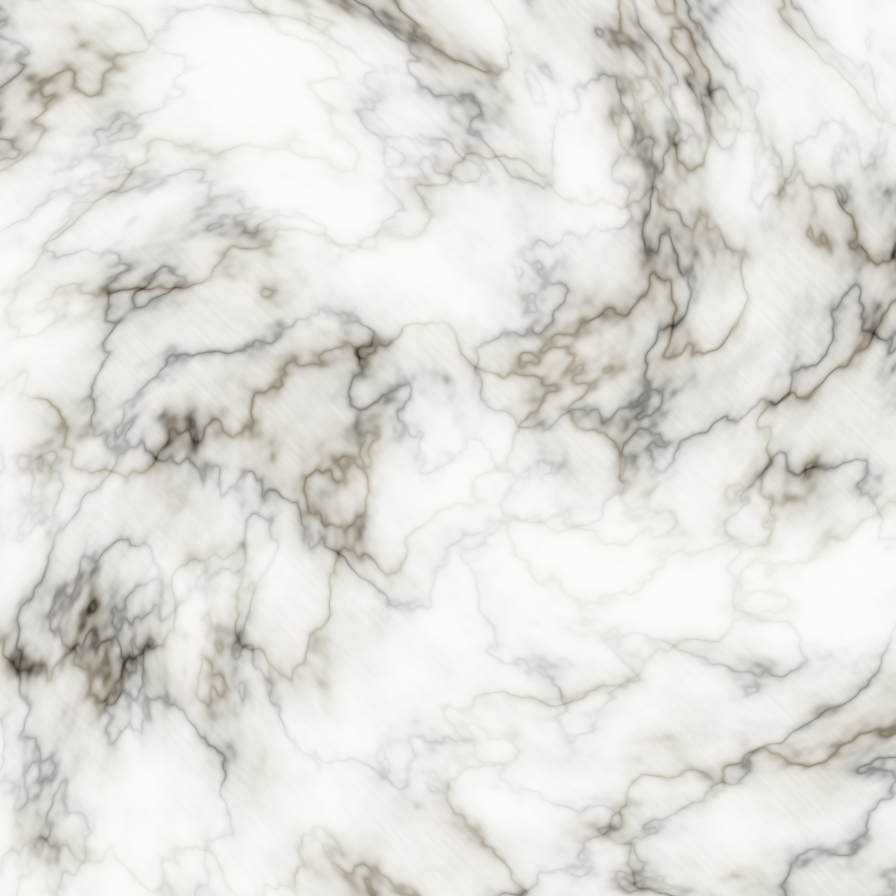
This texture is drawn by a three.js fragment shader. Its source:

```glsl
// White marble with soft grey clouds and thin warm and cool branching veins.
#define VEIN_SCALE 4.9
#define CLUSTER_SCALE 4.0
#define TWIST 0.75
#define CORE_SHARPNESS 34.0
#define HALO_SHARPNESS 9.5
#define CORE_DEPTH 0.32
#define HALO_DEPTH 0.22
#define CLOUD_DEPTH 0.07
#define KNOT_DEPTH 3.2
#define STREAK_DEPTH 0.028

varying vec2 vUv;

const vec3 STONE = vec3(0.988, 0.986, 0.976);
// Absorption per channel: larger values darken that channel more.
const vec3 WARM_STAIN = vec3(0.90, 1.0, 1.22);
const vec3 COOL_STAIN = vec3(0.99, 1.0, 1.0);
const vec3 CLOUD_STAIN = vec3(0.93, 1.0, 1.13);

vec2 gradientAt(vec2 cell) {
  float angle = 6.2832 * fract(sin(dot(cell, vec2(127.1, 311.7))) * 43758.5);
  return vec2(cos(angle), sin(angle));
}

float gradientNoise(vec2 p) {
  vec2 i = floor(p);
  vec2 f = p - i;
  vec2 u = f * f * f * (f * (f * 6.0 - 15.0) + 10.0);
  vec2 e = vec2(1.0, 0.0);
  float a = dot(gradientAt(i), f);
  float b = dot(gradientAt(i + e.xy), f - e.xy);
  float c = dot(gradientAt(i + e.yx), f - e.yx);
  float d = dot(gradientAt(i + e.xx), f - e.xx);
  return mix(mix(a, b, u.x), mix(c, d, u.x), u.y);
}

mat2 rotation(float angle) {
  float c = cos(angle);
  float s = sin(angle);
  return mat2(c, s, -s, c);
}

float fbm(vec2 p) {
  mat2 turn = rotation(0.6);
  float sum = 0.0;
  float amplitude = 1.0;
  for (int i = 0; i < 5; i++) {
    sum += amplitude * gradientNoise(p);
    p = turn * p * 2.03 + 17.3;
    amplitude *= 0.5;
  }
  return sum;
}

// Swirl about the centre, then bend with layered sines.
vec2 flow(vec2 uv) {
  vec2 p = uv - 0.5;
  p = rotation(TWIST * exp(-6.0 * dot(p, p))) * p;
  p += 0.015 * sin(p.yx * 11.0 + vec2(0.7, 2.1));
  p += 0.005 * sin(p.yx * 31.0 + vec2(4.0, 1.3));
  return p;
}

// Dark core with a wide soft halo along the zero contour of the noise.
float vein(vec2 p) {
  float n = fbm(p);
  float d = sqrt(n * n + 0.00002);
  return CORE_DEPTH * exp(-d * CORE_SHARPNESS) + HALO_DEPTH * exp(-d * HALO_SHARPNESS);
}

void main() {
  vec2 p = flow(vUv);

  // Regions where veins and clouds gather
  float cluster = smoothstep(-0.45, 0.5, fbm(p * CLUSTER_SCALE + 31.7));
  float strength = 0.12 + 0.88 * cluster * cluster;

  // Two vein families, darkest where they cross
  float warm = strength * vein(p * VEIN_SCALE + vec2(5.2, 11.4));
  float cool = strength * vein(p * VEIN_SCALE * 1.15 + vec2(43.1, 7.9));
  float knot = KNOT_DEPTH * warm * cool;

  // Cloudy body with faint diagonal grain
  vec2 grain = vec2(vUv.x - vUv.y, vUv.x + vUv.y) * vec2(18.0, 150.0);
  float streak = gradientNoise(grain) * STREAK_DEPTH * (0.1 + cluster);
  float mottling = 0.5 + 0.5 * fbm(p * 6.0 + 71.3);
  float cloud = CLOUD_DEPTH * cluster * (0.6 + 0.8 * mottling) + streak;

  vec3 stain = WARM_STAIN * warm + COOL_STAIN * cool + CLOUD_STAIN * (cloud + knot);
  gl_FragColor = vec4(clamp(STONE * exp(-stain), 0.0, 1.0), 1.0);
}
```
